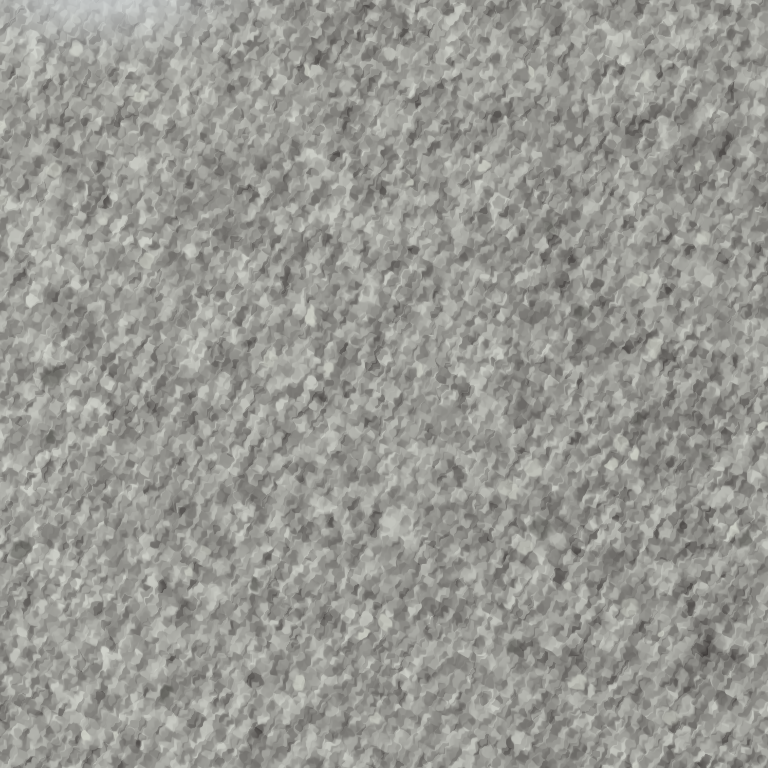
Reproduce this texture procedurally as a Shadertoy shader.

```glsl
const vec3 LIGHT_FLECK = vec3(0.82, 0.83, 0.79);
const vec3 DARK_FLECK = vec3(0.33, 0.33, 0.31);
const vec3 SHEEN = vec3(0.83, 0.85, 0.86);
const float GRAIN_ANGLE = 1.06;

vec3 hash3(vec2 cell) {
    vec3 p = fract(vec3(cell.xyx) * vec3(0.1031, 0.1030, 0.0973));
    p += dot(p, p.yxz + 33.33);
    return fract((p.xxy + p.yzz) * p.zyx);
}

vec2 rotate(vec2 p, float angle) {
    float c = cos(angle), s = sin(angle);
    return vec2(c * p.x + s * p.y, c * p.y - s * p.x);
}

// Layered sines that roughen grain outlines
vec2 ripple(vec2 p, float frequency) {
    vec2 q = p * frequency;
    return sin(q.yx + 1.7 * sin(q * 0.63 + 1.3)) + 0.5 * sin(q.yx * 2.3 + q * 1.4);
}

// Cellular noise: one tone per grain, blended softly at the borders
float grains(vec2 p, float crispness) {
    vec2 cell = floor(p);
    float total = 0.0, weight = 0.0;
    for (int y = -1; y <= 1; y++)
    for (int x = -1; x <= 1; x++) {
        vec2 id = cell + vec2(x, y);
        vec3 h = hash3(id);
        vec2 d = id + 0.1 + 0.8 * h.xy - p;
        float w = exp(-crispness * dot(d, d));
        total += w * h.z;
        weight += w;
    }
    return total / weight - 0.5;
}

// Sparse rounded chips, present in the given share of cells
float flecks(vec2 p, float share, float radius, float softness) {
    vec2 cell = floor(p);
    float cover = 0.0;
    for (int y = -1; y <= 1; y++)
    for (int x = -1; x <= 1; x++) {
        vec2 id = cell + vec2(x, y);
        vec3 h = hash3(id + 71.0);
        vec3 shape = hash3(id + 137.0);
        vec2 d = rotate(id + h.xy - p, (shape.x - 0.5) * 1.6);
        d.y *= 1.0 + 0.9 * shape.y;
        float size = radius * (0.6 + 0.7 * shape.z);
        float chip = 1.0 - smoothstep(size - softness, size + softness, length(d));
        cover = max(cover, chip * step(h.z, share) * (0.55 + 0.45 * shape.y));
    }
    return cover;
}

// Soft spot with its own extent and tilt
float spot(vec2 p, vec2 center, vec2 extent, float angle) {
    vec2 d = rotate(p - center, angle) / extent;
    return exp(-dot(d, d));
}

void mainImage(out vec4 fragColor, in vec2 fragCoord) {
    vec2 uv = fragCoord / iResolution.xy;
    vec2 p = rotate(uv, GRAIN_ANGLE) + 3.0;
    vec2 rough = p + 0.0016 * ripple(uv, 260.0);

    // Mineral grains from broad patches down to fine streaks
    float tone = 0.605;
    tone += 0.07 * grains(rough * vec2(24.0, 32.0), 5.0);
    tone += 0.20 * grains(rough * vec2(64.0, 98.0), 12.0);
    tone += 0.19 * grains(rough * vec2(92.0, 165.0) + 19.0, 9.0);

    // Thin shadows between grains
    float crevice = grains(rough * vec2(60.0, 125.0) + 47.0, 12.0);
    tone -= 0.11 * smoothstep(0.27, 0.48, crevice);

    // Uneven lighting and a dark stain
    tone += 0.035 * (0.5 - uv.x);
    float stain = spot(uv, vec2(0.92, 0.17), vec2(0.09, 0.022), 0.95);
    tone -= 0.09 * stain;

    vec3 color = vec3(tone, tone + 0.04 * (tone - 0.6), tone - 0.02);

    // Pale and dark chips
    float pale = flecks(rough * 25.0, 0.085, 0.25, 0.06);
    float dark = flecks(rough * 22.0 + 31.0, 0.022, 0.25, 0.08);
    color = mix(color, LIGHT_FLECK, 0.85 * pale);
    color = mix(color, DARK_FLECK, 0.8 * dark);

    // Reflected light at the upper left edge
    float sheen = spot(uv, vec2(0.13, 1.02), vec2(0.14, 0.065), 0.0);
    color = mix(color, SHEEN, 0.75 * sheen);

    fragColor = vec4(clamp(color, 0.0, 1.0), 1.0);
}
```
